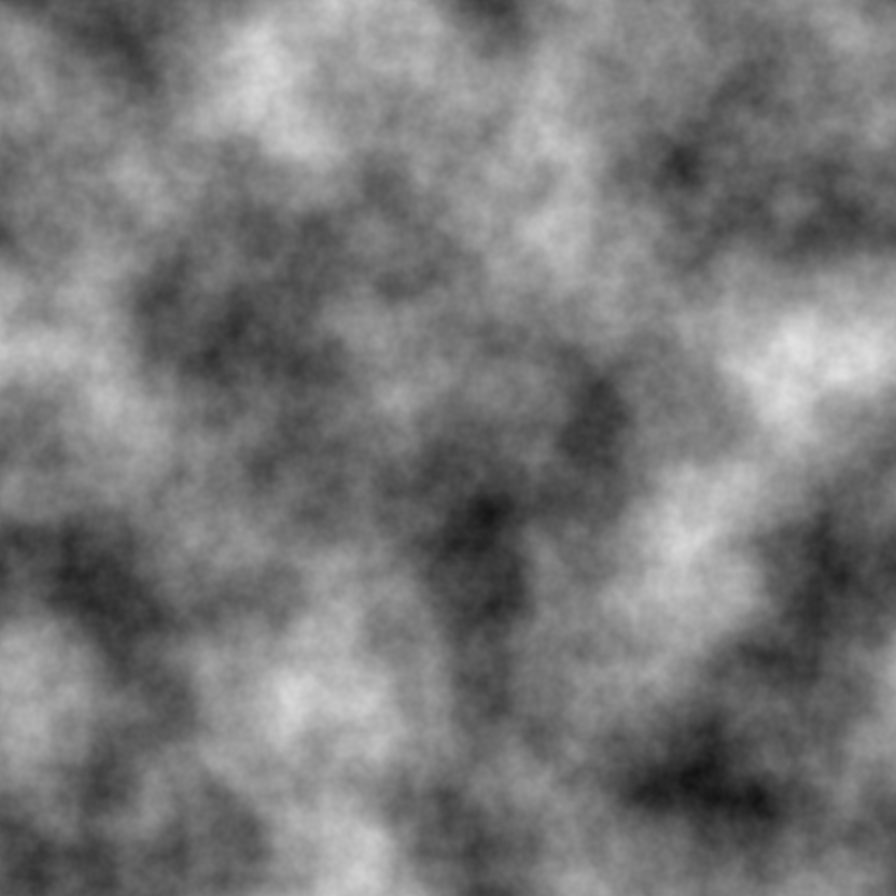
Give the GLSL for this texture, as a WebGL 2 fragment shader.

```glsl
#version 300 es
precision highp float;
// Soft grey clouds: a fractal sum of gradient noise octaves.
// Every octave has a whole number of cells per side and wraps its lattice,
// so the canvas tiles without a seam.

#define BASE_CELLS 4.0    // lattice cells per side in the coarsest octave
#define OCTAVES 6         // layers of detail, each twice as fine
#define GAIN 0.56         // strength of each octave relative to the last
#define MEAN_GREY 0.474   // average brightness
#define CONTRAST 0.505    // spread around the average
#define SEED 17.0         // picks another arrangement of clouds

uniform vec2 u_resolution;
out vec4 fragColor;

const float TAU = 6.2831853;

float hash(vec2 p) {
    return fract(sin(dot(p, vec2(127.1, 311.7))) * 43758.5453);
}

// Slope contribution of one lattice corner, wrapped to the period.
float cornerSlope(vec2 corner, vec2 offset, float period, float seed) {
    float angle = TAU * hash(mod(corner, period) + seed);
    return dot(vec2(cos(angle), sin(angle)), offset);
}

// Periodic gradient noise with a quintic fade, centred on zero.
float gradientNoise(vec2 p, float period, float seed) {
    vec2 cell = floor(p);
    vec2 f = p - cell;
    vec2 fade = f * f * f * (f * (f * 6.0 - 15.0) + 10.0);
    vec2 e = vec2(1.0, 0.0);
    float bottomLeft  = cornerSlope(cell,        f,        period, seed);
    float bottomRight = cornerSlope(cell + e.xy, f - e.xy, period, seed);
    float topLeft     = cornerSlope(cell + e.yx, f - e.yx, period, seed);
    float topRight    = cornerSlope(cell + e.xx, f - e.xx, period, seed);
    return mix(mix(bottomLeft, bottomRight, fade.x),
               mix(topLeft, topRight, fade.x), fade.y);
}

// Octave sum; the shifts keep the lattices of the octaves from lining up.
float clouds(vec2 uv) {
    float sum = 0.0;
    float amplitude = 1.0;
    float cells = BASE_CELLS;
    for (int i = 0; i < OCTAVES; i++) {
        float layer = float(i);
        vec2 shift = vec2(0.37, 0.61) * layer;
        sum += amplitude * gradientNoise(uv * cells + shift, cells, SEED + 7.3 * layer);
        amplitude *= GAIN;
        cells *= 2.0;
    }
    return sum;
}

void main() {
    vec2 uv = gl_FragCoord.xy / u_resolution;
    float grey = MEAN_GREY + CONTRAST * clouds(uv);
    fragColor = vec4(vec3(clamp(grey, 0.0, 1.0)), 1.0);
}
```
